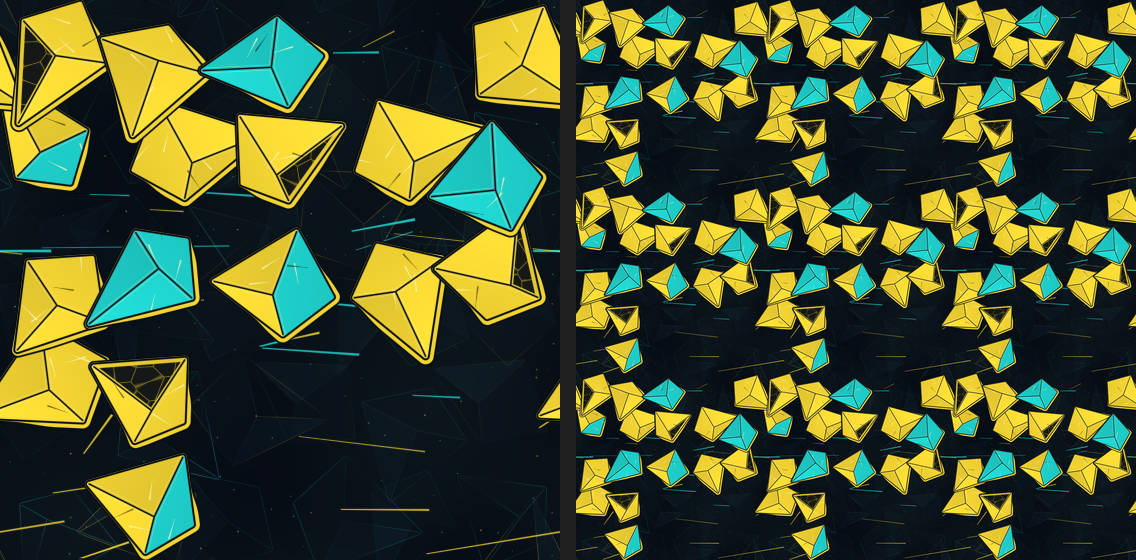
Left: one tile. Right: repeated 3 by 3.
Give the GLSL for this background, as a Shadertoy shader.

```glsl
// Sharp yellow and cyan crystal shards drifting over a near-black blue field.
// Faceted kites on wrapping jittered grids, dim wire copies behind them,
// long thin strokes, and cellular webbing inside a few open facets.

const vec3 INK = vec3(0.025, 0.047, 0.080);
const vec3 HAZE = vec3(0.050, 0.085, 0.110);
const vec3 YELLOW = vec3(0.95, 0.83, 0.20);
const vec3 CYAN = vec3(0.12, 0.81, 0.79);
const vec3 PALE = vec3(1.0, 0.97, 0.74);
const vec2 RIM_SIDE = vec2(0.6, -0.8);
const float SHARD_GRID = 5.0;
const float WIRE_GRID = 6.0;
const float WEB_GRID = 28.0;
const float SPECK_GRID = 30.0;
const float CROWD_LIMIT = -0.34;
const float JITTER = 0.34;
const float ROUNDING = 0.004;
const float GAP = 0.0035;
const float RIM = 0.007;
const int STROKES = 24;
const float TAU = 6.2831853;

struct Shard { float edge; float ridge; float facet; };

vec3 hash3(vec2 c) {
    vec3 q = fract(c.xyx * vec3(0.1031, 0.1030, 0.0973));
    q += dot(q, q.yxz + 33.33);
    return fract((q.xxy + q.yzz) * q.zyx);
}

float mask(float d) {
    float px = 0.8 / iResolution.y;
    return 1.0 - smoothstep(-px, px, d);
}

float cross2(vec2 a, vec2 b) { return a.x * b.y - a.y * b.x; }

vec2 turn(vec2 p, float a) {
    return vec2(cos(a) * p.x + sin(a) * p.y, cos(a) * p.y - sin(a) * p.x);
}

float segment(vec2 p, vec2 a, vec2 b) {
    vec2 ab = b - a;
    return length(p - a - ab * clamp(dot(p - a, ab) / dot(ab, ab), 0.0, 1.0));
}

// Rounded kite split into three facets that meet at an inner apex
Shard cutShard(vec2 p, vec3 h) {
    vec4 reach = vec4(0.125, 0.067, 0.045, 0.067) + 0.045 * vec4(h, fract(h.x + h.y * 3.0));
    vec2 apex = vec2(0.5 * (h.y - 0.5) * reach.y, reach.x * (0.35 * h.z - 0.05));
    vec2 corner[4] = vec2[4](vec2(0.0, reach.x), vec2(-reach.y, 0.0),
                             vec2(0.0, -reach.z), vec2(reach.w, 0.0));
    float outline = 1.0, side = -1.0, ridge = 1.0, facet = 0.0;
    for (int k = 0; k < 4; k++) {
        vec2 a = corner[k], b = corner[(k + 1) % 4];
        outline = min(outline, segment(p, a, b));
        side = max(side, -cross2(b - a, p - a));
        if (k != 2) ridge = min(ridge, segment(p, apex, a));
        if (cross2(a - apex, p - apex) >= 0.0 && cross2(b - apex, p - apex) < 0.0)
            facet = k == 2 ? 1.0 : float(k);
    }
    return Shard(outline * (side > 0.0 ? 1.0 : -1.0) - ROUNDING, ridge, facet);
}

// Wrapping cellular borders
float web(vec2 uv) {
    vec2 g = uv * WEB_GRID, near = vec2(9.0);
    for (int n = 0; n < 9; n++) {
        vec2 id = floor(g) + vec2(n % 3, n / 3) - 1.0;
        float d = length(id + hash3(mod(id, WEB_GRID) + 71.0).xy - g);
        near = d < near.x ? vec2(d, near.x) : vec2(near.x, min(near.y, d));
    }
    return mask(0.5 * (near.y - near.x) / WEB_GRID - 0.0005);
}

vec3 backdrop(vec2 uv) {
    float drift = sin(TAU * (uv.x + uv.y) + 1.3 * sin(TAU * uv.y)) + sin(TAU * (2.0 * uv.x - uv.y));
    vec3 col = mix(INK, HAZE, 0.45 + 0.22 * drift);
    // Dim wire crystals
    for (int n = 0; n < 9; n++) {
        vec2 id = floor(uv * WIRE_GRID) + vec2(n % 3, n / 3) - 1.0;
        vec3 h = hash3(mod(id, WIRE_GRID) + 19.0);
        vec2 p = turn(uv - (id + 0.5 + (h.xy - 0.5) * JITTER) / WIRE_GRID, TAU * h.z);
        Shard s = cutShard(p, h.zxy);
        float line = max(mask(abs(s.edge) - 0.0006), mask(max(s.ridge - 0.0006, s.edge)));
        float fade = (0.06 + 0.3 * h.x * h.x) * (0.55 + 0.45 * sin(p.y * 35.0 + TAU * h.y));
        col += mask(s.edge) * 0.012 * s.facet * vec3(0.3, 0.8, 1.0) * h.y;
        col = mix(col, h.y > 0.66 ? YELLOW : CYAN, line * fade);
    }
    // Specks
    vec2 id = floor(uv * SPECK_GRID);
    vec3 h = hash3(id + 43.0);
    float dotEdge = length(fract(uv * SPECK_GRID) - 0.2 - 0.6 * h.xy) / SPECK_GRID - 0.0014 * h.x;
    return mix(col, h.y > 0.5 ? YELLOW : CYAN, mask(dotEdge) * 0.5 * step(0.82, h.z));
}

// Long tapered strokes, mostly rising gently to the right
vec3 drawStrokes(vec3 col, vec2 uv) {
    for (int i = 0; i < STROKES; i++) {
        vec3 h = hash3(vec2(i, 7)), k = hash3(vec2(i, 31));
        vec2 p = turn(fract(uv - h.xy + 0.5) - 0.5, mix(-0.12, 0.6, h.z * h.z) + step(0.86, k.z) * 0.9);
        float halfLength = mix(0.03, 0.19, k.x * k.x);
        float width = mix(0.0007, 0.0030, k.y) * (0.75 + 0.25 * p.x / halfLength);
        float d = max(abs(p.y) - width, abs(p.x) - halfLength);
        col = mix(col, i % 2 == 0 ? YELLOW : CYAN, mask(d) * mix(0.6, 1.0, k.y));
    }
    return col;
}

vec3 drawShards(vec3 col, vec2 uv) {
    float webbing = web(uv);
    for (int n = 0; n < 9; n++) {
        vec2 id = floor(uv * SHARD_GRID) + vec2(n % 3, n / 3) - 1.0;
        vec2 cell = mod(id, SHARD_GRID), mid = (cell + 0.5) / SHARD_GRID;
        if (sin(TAU * (mid.y - 0.42)) + 0.6 * cos(TAU * (mid.x - 0.25)) < CROWD_LIMIT) continue;
        vec3 h = hash3(cell + 3.0);
        vec2 offset = uv - (id + 0.5 + (h.xy - 0.5) * JITTER) / SHARD_GRID;
        vec2 p = turn(offset, TAU * h.z);
        Shard s = cutShard(p, h.yzx);
        float kind = mod(cell.x + 2.0 * cell.y, 5.0);
        bool isCyan = kind < 0.5 || (kind < 1.5 && s.facet == 1.0);
        // Facet shade, bevel and scratches
        vec3 face = (isCyan ? CYAN : YELLOW) * (1.03 - 0.035 * s.facet + 0.4 * p.y);
        face = mix(face, PALE, 0.35 * mask(abs(s.ridge - 0.0045) - 0.0006));
        for (int i = 0; i < 4; i++) {
            vec3 k = hash3(cell + float(i) * 11.0 + 90.0);
            vec2 q = turn(p - (k.xy - 0.5) * vec2(0.10, 0.15), TAU * k.z);
            float d = segment(q, vec2(-0.018, 0.0), vec2(0.018, 0.0)) - 0.0013 * smoothstep(-0.02, 0.02, q.x);
            face = mix(face, i < 3 ? PALE : face * 0.35, 0.8 * mask(d));
        }
        // Open facet with webbing
        float opening = kind == 3.0 && s.facet == 3.0 ? mask(s.edge + 0.007) * mask(0.004 - s.ridge) : 0.0;
        face = mix(face, mix(INK, YELLOW, 0.06 + 0.55 * webbing), opening);
        face = mix(face, INK, mask(s.ridge - 0.0014));
        // Shadow, offset rim, dark gap, face
        float rim = GAP + RIM * smoothstep(-0.1, 0.7, dot(normalize(offset + 1e-5), RIM_SIDE));
        col = mix(col, INK, mask(s.edge - rim - 0.003));
        col = mix(col, YELLOW, mask(s.edge - rim));
        col = mix(col, INK, mask(s.edge - GAP));
        col = mix(col, face, mask(s.edge));
    }
    return col;
}

void mainImage(out vec4 fragColor, in vec2 fragCoord) {
    vec2 uv = fragCoord / iResolution.xy;
    vec3 col = drawShards(drawStrokes(backdrop(uv), uv), uv);
    fragColor = vec4(clamp(col, 0.0, 1.0), 1.0);
}
```
